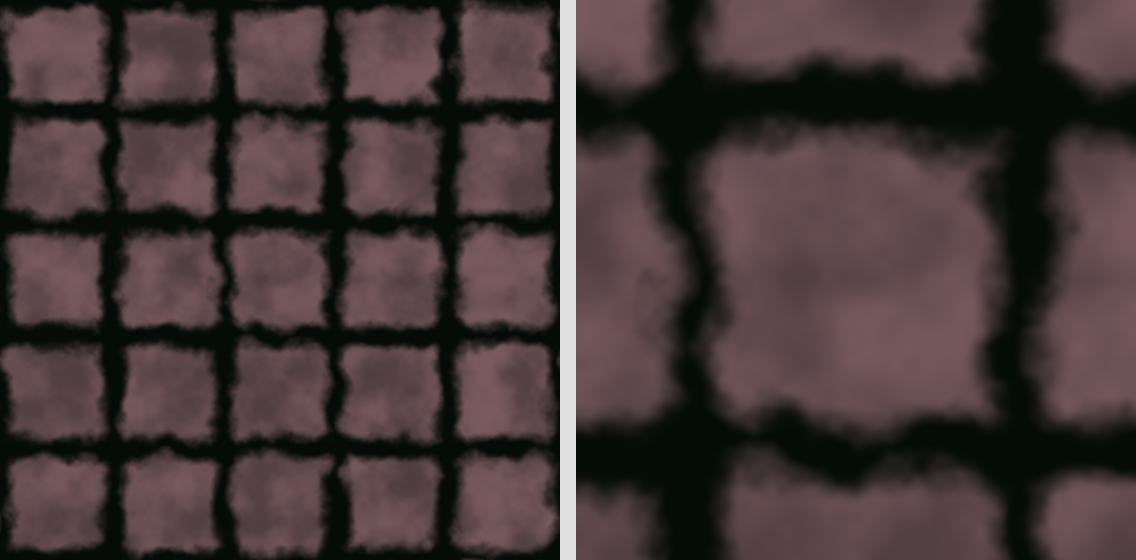
Left: the whole. Right: its middle third, enlarged.
This pattern is drawn by a WebGL 2 fragment shader. Its source:

```glsl
#version 300 es
precision highp float;
// Five by five grid of soft, ragged mauve stone tiles with dark green-black grooves.

uniform vec2 u_resolution;
out vec4 outColor;

const float TILES = 5.0;            // repeats across and down
const float TILE_HALF = 0.408;      // half side of a tile, in cells
const float CORNER_RADIUS = 0.07;
const float EDGE_BLUR = 0.07;       // half width of the soft edge, in cells
const float WARP_AMOUNT = 0.17;     // bending of the grooves
const float FRAY_AMOUNT = 0.13;     // change in groove width
const float WARP_CELLS = 20.0;      // noise cells across the canvas
const float FRAY_CELLS = 25.0;
const float MOTTLE_CELLS = 15.0;
const vec3 GROOVE_COLOR = vec3(0.020, 0.045, 0.025);
const vec3 STONE_DARK = vec3(0.310, 0.240, 0.250);
const vec3 STONE_LIGHT = vec3(0.475, 0.355, 0.370);

float hash(vec2 p, float seed) {
    vec3 q = fract(vec3(p.xyx + seed * 17.3) * vec3(0.1031, 0.1030, 0.0973));
    q += dot(q, q.yzx + 33.33);
    return fract((q.x + q.y) * q.z);
}

// Value noise that wraps after a whole number of cells.
float wrappedNoise(vec2 p, float period, float seed) {
    vec2 cell = floor(p);
    vec2 f = fract(p);
    vec2 blend = f * f * (3.0 - 2.0 * f);
    vec2 lo = mod(cell, period);
    vec2 hi = mod(cell + 1.0, period);
    float bottom = mix(hash(lo, seed), hash(vec2(hi.x, lo.y), seed), blend.x);
    float top = mix(hash(vec2(lo.x, hi.y), seed), hash(hi, seed), blend.x);
    return mix(bottom, top, blend.y);
}

// Four octaves, scaled to the range 0 to 1.
float fbm(vec2 uv, float cells, float seed) {
    float sum = 0.0;
    float total = 0.0;
    float amplitude = 0.5;
    for (int octave = 0; octave < 4; octave++) {
        sum += amplitude * wrappedNoise(uv * cells, cells, seed);
        total += amplitude;
        amplitude *= 0.5;
        cells *= 2.0;
        seed += 1.0;
    }
    return sum / total;
}

float roundedSquare(vec2 p, float halfSide, float radius) {
    vec2 d = abs(p) - halfSide + radius;
    return length(max(d, 0.0)) + min(max(d.x, d.y), 0.0) - radius;
}

void main() {
    vec2 uv = gl_FragCoord.xy / u_resolution;

    // Bend the grid, then fray the outline of each tile
    vec2 warp = vec2(fbm(uv, WARP_CELLS, 1.0), fbm(uv, WARP_CELLS, 11.0)) - 0.5;
    vec2 local = fract(uv * TILES + warp * WARP_AMOUNT) - 0.5;
    float edge = roundedSquare(local, TILE_HALF, CORNER_RADIUS);
    edge += (fbm(uv, FRAY_CELLS, 21.0) - 0.5) * FRAY_AMOUNT;
    float tileMask = 1.0 - smoothstep(-EDGE_BLUR, EDGE_BLUR, edge);

    // Cloudy stone surface
    float mottle = smoothstep(0.15, 0.85, fbm(uv, MOTTLE_CELLS, 31.0));
    vec3 stone = mix(STONE_DARK, STONE_LIGHT, mottle);

    outColor = vec4(mix(GROOVE_COLOR, stone, tileMask), 1.0);
}
```
